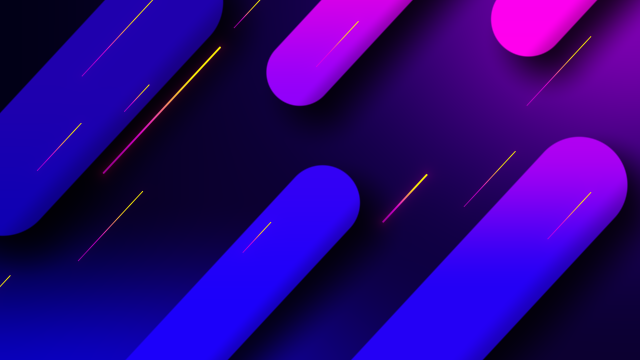
Give the GLSL for this background, as a Shadertoy shader.

```glsl
// Slanted neon bars with soft drop shadows over a navy, blue and purple backdrop,
// crossed by thin light streaks. Bars and streaks are segment distance fields that
// share one direction; all lengths are in canvas heights, origin at lower left.

const vec2 DIR = vec2(0.680, 0.733);            // shared slant
const vec2 ACROSS = vec2(0.733, -0.680);        // towards the shaded side

const vec3 NIGHT = vec3(0.005, 0.0, 0.090);
const vec3 NAVY = vec3(0.045, 0.0, 0.190);
const vec3 BLUE_GLOW = vec3(0.030, 0.0, 0.660);
const vec3 INDIGO_GLOW = vec3(0.040, 0.0, 0.340);
const vec3 PURPLE_GLOW = vec3(0.400, 0.0, 0.160);
const vec2 GLOW_CENTRE = vec2(1.75, 1.0);

const vec2 SHADOW_OFFSET = vec2(0.054, -0.054);
const float SHADOW_SOFTNESS = 0.078;
const float SHADOW_STRENGTH = 0.80;
const float EDGE_SHADE = 0.25;
const float BAR_FADE = 0.30;                    // height of the colour change

const vec3 STREAK_TAIL = vec3(0.92, 0.0, 0.88);
const vec3 STREAK_TIP = vec3(1.00, 0.95, 0.02);
const vec3 STREAK_GLOW = vec3(0.24, 0.0, 0.08);
const float THIN = 0.0012;
const float THICK = 0.0025;

// Bars: anchor x, anchor y, signed length along DIR, radius
const int BARS = 5;
const vec4 BAR[BARS] = vec4[](
    vec4(0.007, 0.486, 0.694, 0.141),
    vec4(0.833, 0.799, 0.700, 0.093),
    vec4(1.468, 0.947, 0.700, 0.104),
    vec4(0.896, 0.437, -1.000, 0.104),
    vec4(1.609, 0.486, -1.000, 0.134));
const vec3 BAR_NEAR[BARS] = vec3[](
    vec3(0.06, 0.0, 0.70), vec3(0.57, 0.0, 0.98), vec3(1.00, 0.0, 0.93),
    vec3(0.20, 0.0, 0.96), vec3(0.69, 0.0, 0.95));
const vec3 BAR_FAR[BARS] = vec3[](
    vec3(0.12, 0.0, 0.68), vec3(0.88, 0.0, 0.90), vec3(0.96, 0.0, 0.95),
    vec3(0.11, 0.0, 0.98), vec3(0.14, 0.0, 0.96));

// Streaks: tip x, tip y, length; the first THICK_COUNT are bold and glowing
const int STREAKS = 13;
const int THICK_COUNT = 2;
const vec3 STREAK[STREAKS] = vec3[](
    vec3(0.611, 0.868, 0.475), vec3(1.185, 0.514, 0.177),
    vec3(0.424, 1.000, 0.288), vec3(0.722, 1.000, 0.105),
    vec3(0.414, 0.764, 0.100), vec3(0.225, 0.657, 0.178),
    vec3(0.396, 0.468, 0.262), vec3(0.028, 0.234, 0.140),
    vec3(0.752, 0.382, 0.113), vec3(1.431, 0.579, 0.208),
    vec3(1.641, 0.898, 0.260), vec3(1.641, 0.465, 0.175),
    vec3(0.995, 0.940, 0.170));

// Distance to the segment that starts at the origin and runs along DIR
float segmentDistance(vec2 p, float len) {
    float along = clamp(dot(p, DIR), min(len, 0.0), max(len, 0.0));
    return length(p - DIR * along);
}

// 1 below the edge, 0 above it
float fadeOut(float inner, float outer, float v) {
    return 1.0 - smoothstep(inner, outer, v);
}

// Navy base, blue rising from the lower left, indigo to purple from the upper right
vec3 backdrop(vec2 p) {
    vec3 color = mix(NIGHT, NAVY, smoothstep(0.0, 0.7, p.x));
    color += BLUE_GLOW * fadeOut(-0.05, 0.45, p.y) * fadeOut(0.1, 1.6, p.x);
    float reach = length((p - GLOW_CENTRE) * vec2(0.90, 1.15));
    float glow = fadeOut(0.05, 1.20, reach);
    return color + glow * (INDIGO_GLOW + PURPLE_GLOW * glow);
}

vec3 addBar(vec3 color, vec2 p, int i, float pixel) {
    vec4 bar = BAR[i];
    vec2 q = p - bar.xy;

    // Drop shadow
    float shadow = segmentDistance(q - SHADOW_OFFSET, bar.z) - bar.w;
    color *= 1.0 - SHADOW_STRENGTH * fadeOut(-SHADOW_SOFTNESS, SHADOW_SOFTNESS, shadow);

    // Body with a vertical gradient and a darker lower-right side
    float t = smoothstep(-bar.w, BAR_FADE, q.y * sign(bar.z));
    vec3 body = mix(BAR_NEAR[i], BAR_FAR[i], t);
    body *= 1.0 - EDGE_SHADE * smoothstep(0.5, 1.05, dot(q, ACROSS) / bar.w);
    float d = segmentDistance(q, bar.z) - bar.w;
    return mix(color, body, fadeOut(-pixel, pixel, d));
}

vec3 addStreak(vec3 color, vec2 p, int i, float pixel) {
    vec3 streak = STREAK[i];
    bool bold = i < THICK_COUNT;
    vec2 q = p - streak.xy;
    float d = segmentDistance(q, -streak.z);
    float t = clamp(1.0 + dot(q, DIR) / streak.z, 0.0, 1.0);

    color += STREAK_GLOW * exp(-d / 0.014) * (bold ? 0.6 : 0.1);
    vec3 core = mix(STREAK_TAIL, STREAK_TIP, smoothstep(0.25, 0.80, t));
    float halfWidth = bold ? THICK : THIN;
    float cover = fadeOut(-0.7 * pixel, 0.7 * pixel, d - halfWidth);
    return mix(color, core, cover * mix(0.6, 1.0, smoothstep(0.0, 0.5, t)));
}

void mainImage(out vec4 fragColor, in vec2 fragCoord) {
    float pixel = 1.0 / iResolution.y;
    vec2 p = fragCoord * pixel;
    vec3 color = backdrop(p);
    for (int i = 0; i < BARS; i++) color = addBar(color, p, i, pixel);
    for (int i = 0; i < STREAKS; i++) color = addStreak(color, p, i, pixel);
    fragColor = vec4(clamp(color, 0.0, 1.0), 1.0);
}
```
